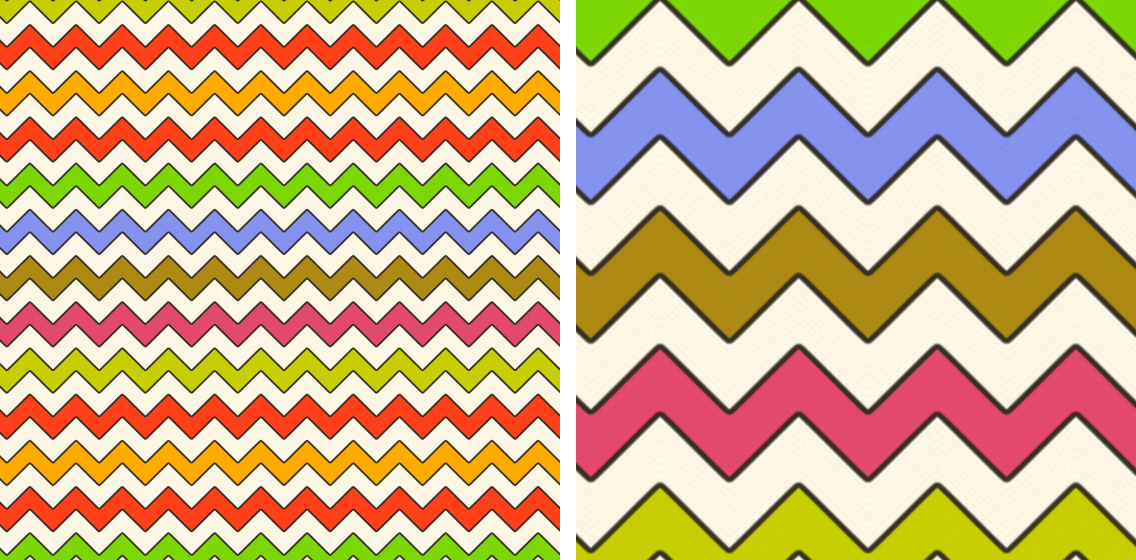
Left: the whole. Right: its middle third, enlarged.
A Shadertoy shader for this pattern:

```glsl
const float TAU = 6.2831853;
const float PERIOD = 0.0825;       // zigzag width and row spacing
const float PEAK_X = 0.0534;       // first crest from the left
const float FIRST_ROW_Y = 0.0017;  // centre of the top band, from the top
const float BAND_HEIGHT = 0.0403;
const float LINE_WIDTH = 0.0033;
const float SHARPNESS = 0.995;     // 1 gives pointed corners

const vec3 CREAM = vec3(0.99, 0.965, 0.895);
const vec3 INK = vec3(0.16, 0.14, 0.11);

float hash(vec2 p) {
    return fract(sin(dot(p, vec2(127.1, 311.7))) * 43758.5453);
}

// Rounded triangle wave: x is the height, y is the slope
vec2 zigzag(float x, float period, float sharpness) {
    float angle = TAU * x / period;
    float c = sharpness * cos(angle);
    float slope = -sharpness * sin(angle) / sqrt(1.0 - c * c);
    return vec2(asin(c) * period / TAU, slope);
}

vec3 bandColor(float row) {
    vec3 palette[8] = vec3[8](
        vec3(0.78, 0.81, 0.01),  // lime yellow
        vec3(1.00, 0.25, 0.10),  // red
        vec3(1.00, 0.67, 0.00),  // orange
        vec3(1.00, 0.25, 0.10),  // red
        vec3(0.49, 0.84, 0.02),  // green
        vec3(0.52, 0.57, 0.93),  // periwinkle
        vec3(0.68, 0.54, 0.08),  // ochre
        vec3(0.89, 0.29, 0.42)   // rose
    );
    return palette[int(mod(row, 8.0))];
}

// Faint ribs along the zigzag with fine grain
float fabricShade(float height, vec2 uv) {
    float ribs = sin(TAU * height * 18.0 / PERIOD);
    float grain = hash(floor(uv * 400.0)) - 0.5;
    return 1.0 + 0.008 * ribs + 0.012 * grain;
}

void mainImage(out vec4 fragColor, in vec2 fragCoord) {
    vec2 uv = fragCoord / iResolution.xy;
    float pixel = 1.0 / min(iResolution.x, iResolution.y);

    // Straighten the zigzag, then split it into rows
    vec2 wave = zigzag(uv.x - PEAK_X, PERIOD, SHARPNESS);
    float height = 1.0 - uv.y + wave.x - FIRST_ROW_Y;
    float row = floor(height / PERIOD + 0.5);
    float local = height - row * PERIOD;

    // Perpendicular distance to the band edge
    float edge = (abs(local) - 0.5 * BAND_HEIGHT) / sqrt(1.0 + wave.y * wave.y);
    float soft = max(0.0011, 0.7 * pixel);

    // Fill, shading and outline
    vec3 color = mix(bandColor(row), CREAM, smoothstep(-soft, soft, edge));
    color *= fabricShade(height, uv);
    float line = 1.0 - smoothstep(-soft, soft, abs(edge) - 0.5 * LINE_WIDTH);
    color = mix(color, INK, line * 0.92);

    fragColor = vec4(color, 1.0);
}
```
